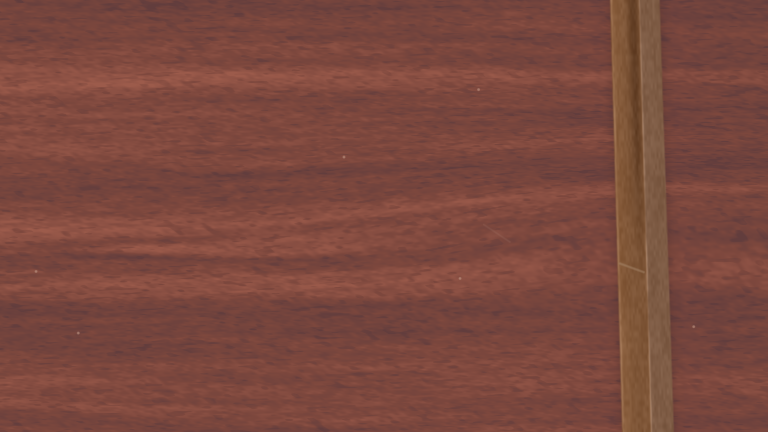
A WebGL 2 fragment shader for this texture:

```glsl
#version 300 es
precision highp float;
uniform vec2 u_resolution;
out vec4 fragColor;

float hash(vec2 p) {
    vec3 q = fract(vec3(p.xyx) * 0.1031);
    q += dot(q, q.yzx + 33.33);
    return fract((q.x + q.y) * q.z);
}

float noise(vec2 p) {
    vec2 i = floor(p), f = fract(p);
    f = f * f * (3.0 - 2.0 * f);
    return mix(mix(hash(i), hash(i + vec2(1, 0)), f.x),
               mix(hash(i + vec2(0, 1)), hash(i + vec2(1, 1)), f.x), f.y);
}

// Noise centred on zero
float grain(vec2 p) { return noise(p) * 2.0 - 1.0; }

float bell(float x, float width) { return exp(-x * x / (width * width)); }

float segment(vec2 p, vec2 a, vec2 b) {
    vec2 ab = b - a;
    return length(p - a - ab * clamp(dot(p - a, ab) / dot(ab, ab), 0.0, 1.0));
}

vec3 panel(vec2 p) {
    // Fibres run sideways, lifting to the right around the middle
    float lift = 0.085 * smoothstep(0.45, 1.6, p.x) * bell(p.y - 0.52, 0.16);
    float v = p.y - lift + 0.008 * grain(vec2(p.x * 2.2, p.y * 5.0));

    // Broad colour bands and thinner streaks
    float tone = -0.2 + 0.4 * grain(vec2(p.x * 0.8 + 3.0, v * 13.0));
    tone += 0.42 * grain(vec2(p.x * 1.5 + 17.0, v * 34.0));
    tone += 0.36 * grain(vec2(p.x * 3.5 + 41.0, v * 85.0));
    float fade = 1.0 - 0.5 * smoothstep(0.5, 1.7, p.x);
    tone += 1.15 * fade * bell(v - 0.81, 0.038);
    tone += 1.15 * fade * bell(v - 0.36, 0.038);
    tone += 0.75 * bell(v - 0.485, 0.028);
    tone += 0.35 * bell(v - 0.1, 0.025);
    tone -= 0.6 * bell(v - 0.57, 0.045);
    tone -= 0.65 * bell(v - 0.28, 0.03);
    tone -= 0.4 * bell(v - 0.19, 0.03);
    tone -= 0.5 * bell(v - 0.97, 0.05);

    // Long tongue of figure with a dark rim
    float tongue = abs(v - 0.43) - 0.042 * sqrt(max(p.x - 0.1, 0.0));
    float reach = smoothstep(0.06, 0.16, p.x) * (1.0 - smoothstep(0.6, 1.2, p.x));
    tone -= 0.6 * reach * bell(tongue, 0.012);
    tone += 1.0 * reach * smoothstep(0.18, 0.3, p.x) * smoothstep(0.0, -0.02, tongue);

    // Fine slanted pores, crisp and broken
    vec2 s = vec2(p.x + 1.2 * v, v - 0.05 * p.x);
    tone += 0.28 * grain(s * vec2(30.0, 120.0));
    tone += 0.4 * grain(s * vec2(75.0, 210.0) + 9.0);
    tone -= 0.65 * smoothstep(0.68, 0.88, noise(s * vec2(38.0, 165.0) + 57.0));
    tone -= 0.3 * smoothstep(1.1, 1.7, p.x);

    vec3 mid = vec3(0.49, 0.28, 0.24);
    vec3 col = tone < 0.0 ? mix(mid, vec3(0.425, 0.255, 0.24), min(-tone, 1.6))
                          : mix(mid, vec3(0.57, 0.33, 0.275), min(tone, 1.5));

    // Sparse pale specks and one faint scratch
    vec2 cell = floor(p * 7.0);
    vec2 spot = (cell + 0.2 + 0.6 * vec2(hash(cell + 5.0), hash(cell + 71.0))) / 7.0;
    float speck = step(0.9, hash(cell + 23.0)) * smoothstep(0.005, 0.001, length(p - spot));
    float scratch = smoothstep(0.004, 0.0, segment(p, vec2(1.12, 0.48), vec2(1.18, 0.44)));
    return mix(col, vec3(0.75, 0.6, 0.53), 0.6 * speck + 0.12 * scratch);
}

vec3 batten(vec2 p, float across, float ridge) {
    // Two planed faces meeting at a ridge
    float fibre = 0.5 * grain(vec2(across * 110.0, p.y * 9.0))
                + 0.7 * grain(vec2(across * 230.0, p.y * 75.0));
    vec3 left = mix(vec3(0.49, 0.33, 0.21), vec3(0.53, 0.36, 0.23), smoothstep(0.04, 0.0, across));
    left -= vec3(0.1, 0.08, 0.06) * bell(across - 0.053, 0.012) * smoothstep(0.3, 0.75, p.y);
    vec3 right = vec3(0.49, 0.355, 0.265);
    vec3 col = mix(left, right, smoothstep(-0.003, 0.003, across - ridge));
    col += 0.035 * fibre;
    col += 0.13 * bell(across - ridge, 0.0025) * noise(vec2(p.y * 24.0, 2.0));
    col += 0.09 * bell(across - 0.003, 0.003) * (0.4 + 0.6 * noise(vec2(p.y * 20.0, 8.0)));
    float scratch = smoothstep(0.005, 0.0, segment(p, vec2(1.435, 0.39), vec2(1.49, 0.37)));
    return mix(col, vec3(0.65, 0.53, 0.42), 0.5 * scratch);
}

void main() {
    vec2 p = gl_FragCoord.xy / u_resolution.y;
    vec3 col = panel(p);

    // Leaning batten with a soft contact shadow
    float across = p.x - mix(1.44, 1.412, p.y);
    float width = mix(0.12, 0.115, p.y);
    float edge = abs(across - 0.5 * width) - 0.5 * width;
    col *= 1.0 - 0.1 * exp(-max(edge, 0.0) / 0.012);
    col = mix(col, batten(p, across, 0.068), smoothstep(0.003, -0.003, edge));
    fragColor = vec4(col, 1.0);
}
```
